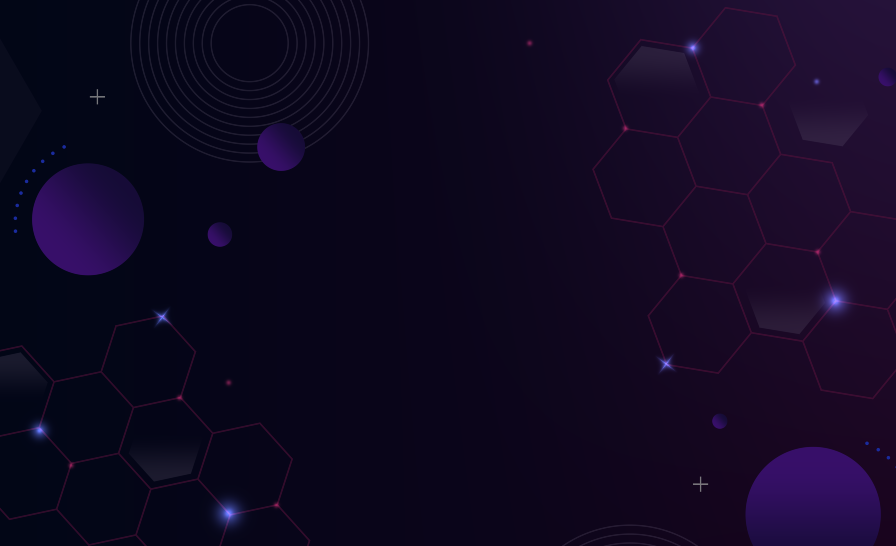
Write a Shadertoy shader that draws this background.

```glsl
// Dark violet backdrop with shaded balls, fine rings, tilted honeycombs and sparks.
// Shapes are distance functions layered over a gradient; the canvas is 7.68 units
// wide, and clusters, rings and dotted arcs are placed by loops.

const float WIDTH = 7.68;
const vec3 MAUVE_GREY = vec3(0.40, 0.36, 0.46);
const vec3 WINE = vec3(0.36, 0.07, 0.24);
const vec3 ROSE = vec3(0.55, 0.12, 0.26);
const vec3 SPARK_BLUE = vec3(0.38, 0.45, 0.90);
const vec3 DOT_BLUE = vec3(0.10, 0.17, 0.62);

float fill(float d, float px) { return 1.0 - smoothstep(-0.6 * px, 0.6 * px, d); }

float stroke(float d, float halfWidth, float px) {
    return 1.0 - smoothstep(0.0, px, abs(d) - halfWidth);
}

vec2 turn(vec2 p, float a) {
    float c = cos(a), s = sin(a);
    return vec2(c * p.x - s * p.y, s * p.x + c * p.y);
}

// Flat-topped hexagon with the given apothem
float hexDist(vec2 p, float apothem) {
    p = abs(p);
    return max(p.y, dot(p, vec2(0.8660, 0.5))) - apothem;
}

vec3 backdrop(vec2 uv) {
    vec3 west = mix(vec3(0.008, 0.022, 0.088), vec3(0.038, 0.020, 0.100),
                    smoothstep(0.0, 0.5, uv.x));
    vec3 east = mix(vec3(0.100, 0.015, 0.115), vec3(0.145, 0.070, 0.225), uv.y);
    return mix(west, east, smoothstep(0.42, 1.05, uv.x + 0.05 * (uv.y - 0.5)));
}

// Ten evenly spaced circles
float rings(vec2 p, float px) {
    float r = length(p), mask = 0.0;
    for (int i = 0; i < 10; i++)
        mask = max(mask, stroke(r - 0.33 - 0.0765 * float(i), 0.002, px));
    return mask;
}

// Two rows of four cells, with a single cell above and below
float honeycomb(vec2 p, float tilt, float pitch, int firstColumn, float px) {
    vec2 q = turn(p, tilt);
    float mask = 0.0;
    for (int row = -1; row <= 2; row++) {
        bool wide = row == 0 || row == 1;
        int start = wide ? firstColumn : 0;
        int count = wide ? 4 : 1;
        for (int k = 0; k < count; k++) {
            float column = float(start + k);
            vec2 cell = pitch * vec2(0.8660 * column, -float(row) - 0.5 * column);
            mask = max(mask, stroke(hexDist(q - cell, 0.5 * pitch), 0.003, px));
        }
    }
    return mask;
}

// Pane that fades out from its lit side: +1 upper, -1 lower
float pane(vec2 p, float tilt, float apothem, float side, float px) {
    float fade = smoothstep(-0.35 * apothem, apothem, side * p.y);
    return fill(hexDist(turn(p, tilt), apothem), px) * fade;
}

// Ball shaded along the direction of its light
vec3 ball(vec3 col, vec2 p, float radius, vec2 light, float px) {
    float lit = smoothstep(-0.9, 0.8, dot(p, light) / radius);
    vec3 shade = mix(vec3(0.085, 0.045, 0.215), vec3(0.215, 0.060, 0.410), lit);
    return mix(col, shade, fill(length(p) - radius, px));
}

// Nine dots on an arc, stepping by a signed angle
float dottedArc(vec2 p, float start, float stepAngle, float px) {
    float mask = 0.0;
    for (int i = 0; i < 9; i++) {
        float a = start + stepAngle * float(i);
        mask = max(mask, fill(length(p - 0.73 * vec2(cos(a), sin(a))) - 0.015, px));
    }
    return mask;
}

float glow(vec2 p, float size) { return exp(-dot(p, p) / (size * size)); }

float orb(vec2 p, float size) { return 0.6 * glow(p, size) + 0.5 * glow(p, 0.35 * size); }

// Four thin tapering rays
float sparkle(vec2 p, float tilt) {
    vec2 q = abs(turn(p, tilt));
    float ray = exp(-min(q.x, q.y) / 0.010) * (1.0 - smoothstep(0.0, 0.13, max(q.x, q.y)));
    return 0.7 * ray + 0.4 * glow(p, 0.04);
}

float plusSign(vec2 p, float px) {
    vec2 q = abs(p);
    return stroke(min(q.x, q.y), 0.002, px) * fill(max(q.x, q.y) - 0.065, px);
}

void mainImage(out vec4 fragColor, in vec2 fragCoord) {
    float px = WIDTH / iResolution.x;
    vec2 p = fragCoord * px;
    vec3 col = backdrop(fragCoord / iResolution.xy);

    // Large faint hexagon and ring groups
    col = mix(col, MAUVE_GREY, 0.07 * fill(hexDist(p - vec2(-0.60, 3.73), 0.83), px));
    float ringMask = max(rings(p - vec2(2.14, 4.31), px), rings(p - vec2(5.40, -0.84), px));
    col = mix(col, MAUVE_GREY, 0.26 * ringMask);

    // Honeycombs and their panes
    float tiltEast = 0.163, tiltWest = -0.21;
    float comb = max(honeycomb(p - vec2(6.25, 3.43), tiltEast, 0.775, -1, px),
                     honeycomb(p - vec2(1.42, 0.88), tiltWest, 0.715, -2, px));
    col = mix(col, WINE, 0.5 * comb);
    float panes = pane(p - vec2(5.63, 3.94), tiltEast, 0.32, 1.0, px)
                + pane(p - vec2(7.10, 3.75), tiltEast, 0.30, -1.0, px)
                + pane(p - vec2(6.73, 2.14), tiltEast, 0.30, -1.0, px)
                + pane(p - vec2(1.42, 0.86), tiltWest, 0.28, -1.0, px)
                + pane(p - vec2(0.07, 1.33), tiltWest, 0.30, 1.0, px);
    col = mix(col, MAUVE_GREY, 0.24 * panes);

    // Balls
    vec2 lowerLeft = vec2(-0.75, -0.66), upward = vec2(0.0, 1.0);
    col = ball(col, p - vec2(0.755, 2.80), 0.48, lowerLeft, px);
    col = ball(col, p - vec2(2.41, 3.42), 0.205, lowerLeft, px);
    col = ball(col, p - vec2(1.885, 2.67), 0.105, lowerLeft, px);
    col = ball(col, p - vec2(7.61, 4.02), 0.08, lowerLeft, px);
    col = ball(col, p - vec2(6.17, 1.07), 0.065, lowerLeft, px);
    col = ball(col, p - vec2(6.97, 0.27), 0.58, upward, px);

    // Dotted arcs and plus signs
    float dots = max(dottedArc(p - vec2(0.86, 2.76), 2.01, 0.152, px),
                     dottedArc(p - vec2(7.12, 0.22), 1.13, -0.152, px));
    col = mix(col, DOT_BLUE, dots);
    float plus = max(plusSign(p - vec2(0.835, 3.85), px), plusSign(p - vec2(6.005, 0.53), px));
    col = mix(col, vec3(0.62), 0.75 * plus);

    // Rose and blue sparks
    vec2 embers[9] = vec2[9](vec2(4.54, 4.31), vec2(5.36, 3.58), vec2(6.53, 3.78),
        vec2(7.01, 2.52), vec2(5.84, 2.32), vec2(0.61, 0.69), vec2(1.54, 1.27),
        vec2(1.96, 1.40), vec2(2.37, 0.35));
    for (int i = 0; i < 9; i++) col += 0.75 * ROSE * glow(p - embers[i], 0.022);
    float sparks = orb(p - vec2(0.34, 0.99), 0.065) + orb(p - vec2(1.96, 0.28), 0.10)
                 + orb(p - vec2(7.16, 2.10), 0.10) + orb(p - vec2(5.94, 4.27), 0.055)
                 + 0.6 * glow(p - vec2(7.00, 3.98), 0.022)
                 + sparkle(p - vec2(1.39, 1.96), 0.65) + sparkle(p - vec2(5.71, 1.56), 0.65);
    col += SPARK_BLUE * sparks;

    fragColor = vec4(col, 1.0);
}
```
